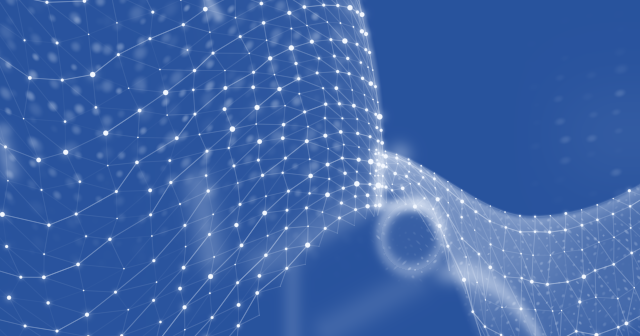
Reproduce this background procedurally as a Shadertoy shader.

```glsl
// Draws a glowing white network of linked nodes, folded into a sheet and a funnel on blue.

const vec3 BLUE = vec3(0.158, 0.324, 0.617);
const vec3 WHITE = vec3(0.95, 0.97, 1.0);
const int SHEET_COLS = 19;
const int SHEET_ROWS = 20;
const int FUNNEL_COLS = 21;
const int FUNNEL_ROWS = 7;
const float LINE_WIDTH = 0.0022;
const float NODE_RADIUS = 0.0042;
const float REACH = 0.28;   // nodes farther away than this are skipped

float hash(vec2 p) {
    vec3 q = fract(vec3(p.xyx) * 0.1031);
    q += dot(q, q.yzx + 33.33);
    return fract((q.x + q.y) * q.z);
}

vec2 jitter(vec2 id) {
    return vec2(hash(id + 17.0), hash(id + 53.0)) - 0.5;
}

float segmentDistance(vec2 p, vec2 a, vec2 b) {
    vec2 d = b - a;
    return length(p - a - d * clamp(dot(p - a, d) / max(dot(d, d), 1e-6), 0.0, 1.0));
}

float haze(float d, float width) {
    return exp(-d * d / (width * width));
}

// Large sheet: rows sag at the left, climb, then fold over at the right rim
vec2 sheetNode(vec2 id) {
    float t = id.y * 0.5 - 1.5;
    float s = min(id.x / float(SHEET_COLS - 1), 1.0);
    float rim = 1.14 - 0.0025 * (6.0 - t) * (6.0 - t);
    float x = rim - 1.3 * pow(1.0 - s, 1.6);
    float low = 0.73 - 0.23 * t + 0.013 * t * t;
    float high = 1.09 - 0.11 * t + 0.0028 * t * t;
    float climb = smoothstep(0.05 + 0.004 * t * t, 0.97 + 0.0025 * t * t, x);
    float lift = 4.0 / (2.0 + max(t, 0.0)) * pow(max(0.2 - x, 0.0), 2.0);
    float fold = 5.0 * pow(max(x - 1.0, 0.0), 2.0) * (1.0 - t / 8.0);
    return vec2(x, mix(low, high, climb) + lift - fold)
        + jitter(id) * vec2(0.06, 0.03) * (1.0 - s);
}

float funnelTop(float x) {
    return 0.355 + 0.2 * (1.0 - smoothstep(1.1, 1.58, x)) + 0.9 * pow(max(x - 1.58, 0.0), 2.0);
}

float funnelDepth(float x) {
    return 0.13 + 0.35 * smoothstep(1.22, 1.5, x);
}

vec2 funnelNode(vec2 id) {
    float s = id.x / float(FUNNEL_COLS - 1);
    float t = pow(id.y / float(FUNNEL_ROWS - 1), 1.3);
    float x = 1.12 + 0.85 * pow(s, 1.15);
    return vec2(x, funnelTop(x) - t * funnelDepth(x)) + jitter(id + 90.0) * 0.05 * t;
}

vec2 meshNode(bool funnel, vec2 id) {
    return funnel ? funnelNode(id) : sheetNode(id);
}

// Dots and their links: x holds line light, y holds node coverage
vec2 network(vec2 p, bool funnel, int cols, int rows, float pixel) {
    vec2 light = vec2(0.0);
    float width = max(LINE_WIDTH, pixel * 1.1);
    for (int j = 0; j < rows; j++)
    for (int i = 0; i < cols; i++) {
        vec2 id = vec2(i, j);
        vec2 a = meshNode(funnel, id);
        float d = length(p - a);
        if (d > REACH) continue;
        float mainRow = 1.0 - mod(id.y + 1.0, 2.0);
        float size = NODE_RADIUS * (0.25 + 0.6 * mainRow + 1.1 * pow(hash(id + 7.0), 3.0));
        if (funnel) size *= 0.75;
        light.y = max(light.y, 1.0 - smoothstep(size - pixel * 0.5, size + pixel, d));
        light.x += 0.25 * haze(d, size * 2.5);
        float nearby = mix(0.35, 1.0, smoothstep(0.2, 0.95, a.x));
        for (int k = 0; k < 3; k++) {
            vec2 link = k == 0 ? vec2(1, 0) : k == 1 ? vec2(0, 1) : vec2(1, 1);
            float strength = k == 0 ? mix(0.13 * nearby, 0.48, mainRow) : 0.23 * nearby;
            strength *= 0.3 + 0.75 * hash(id + float(k) * 31.0);
            float e = segmentDistance(p, a, meshNode(funnel, id + link));
            light.x += strength * (1.0 - smoothstep(0.0, width, e));
        }
    }
    return light;
}

// Soft out-of-focus dots, one per cell
float bokeh(vec2 p, float cell, float seed) {
    vec2 q = p / cell;
    vec2 id = floor(q) + seed;
    float d = length(fract(q) - 0.5 - jitter(id) * 0.3);
    float radius = 0.2 + 0.14 * hash(id + 5.0);
    return (1.0 - smoothstep(radius * 0.1, radius, d)) * hash(id + 11.0);
}

// Blurred bands and clouds behind the mesh
float backdrop(vec2 p) {
    vec2 bent = p + vec2(0.0, 0.08 * sin(p.x * 5.0));
    float upperLeft = (1.0 - smoothstep(0.95, 1.12, p.x)) * smoothstep(0.15, 0.65, p.y);
    float light = upperLeft * (0.4 * bokeh(bent, 0.065, 3.0) + 0.25 * bokeh(bent + 0.03, 0.1, 40.0));
    float farRight = smoothstep(1.5, 1.85, p.x) * haze(p.y - 0.6, 0.17);
    vec2 slanted = vec2(p.x * 0.7, p.y - 0.15 * p.x);
    light += farRight * (0.05 + 0.25 * bokeh(slanted, 0.06, 70.0));

    float rim = 1.14 - 0.36 * pow(max(p.y - 0.57, 0.0), 2.0) - p.x;
    float besideRim = smoothstep(-0.008, 0.012, rim) * smoothstep(0.35, 0.42, p.y + rim * 0.6);
    light += besideRim * (0.26 * exp(-rim * 22.0) + 0.09 * exp(-rim * 4.0));

    // Funnel body, densest at the waist and along its upper edge
    float below = funnelTop(p.x) - p.y;
    float depth = funnelDepth(p.x);
    float inside = smoothstep(-0.008, 0.015, below) * (1.0 - smoothstep(depth * 0.65, depth * 1.1, below));
    inside *= smoothstep(1.11, 1.15, p.x);
    float waist = 1.0 - smoothstep(1.25, 1.55, p.x);
    float core = haze(length((p - vec2(1.52, 0.25)) / vec2(1.3, 1.0)), 0.14);
    light += inside * (0.16 + 0.4 * exp(-below * 28.0) + 0.3 * waist + 0.22 * core);
    light += inside * 0.35 * bokeh(p + 0.01 * sin(p.yx * 40.0), 0.024, 120.0);

    // Ring below the waist, with the arch that runs on from it
    vec2 around = p - vec2(1.225, 0.295);
    float ring = length(around / vec2(0.95, 1.05)) - 0.095;
    float speckle = bokeh(p + 0.012 * sin(p.yx * 45.0), 0.022, 200.0);
    float upper = smoothstep(-0.02, 0.09, around.y);
    light += haze(ring, 0.022) * (0.38 + 0.35 * upper + 0.4 * speckle);
    light += step(ring, 0.0) * (0.08 + 0.2 * speckle * smoothstep(-0.08, 0.08, around.x));
    float arch = 0.19 - 3.2 * pow(max(p.x - 1.36, 0.0), 2.0) - p.y;
    light += 0.55 * haze(arch, 0.035) * smoothstep(1.26, 1.36, p.x) * (1.0 - smoothstep(1.58, 1.66, p.x));

    light += 0.6 * haze(segmentDistance(p, vec2(1.125, 0.55), vec2(1.13, 0.4)), 0.02);
    light += 0.5 * haze(segmentDistance(p, vec2(1.13, 0.39), vec2(1.25, 0.39)), 0.02);
    light += 0.35 * haze(length(p - vec2(1.19, 0.54)), 0.035);
    light += 0.25 * haze(segmentDistance(p, vec2(0.59, 0.45), vec2(0.63, 0.24)), 0.045);
    light += 0.18 * haze(segmentDistance(p, vec2(0.78, 0.22), vec2(1.05, 0.38)), 0.05);
    light += 0.5 * haze(segmentDistance(p, vec2(0.62, 1.0), vec2(0.65, 0.95)), 0.016);
    light += 0.3 * haze(segmentDistance(p, vec2(0.0, 0.6), vec2(0.03, 0.49)), 0.028);
    light += 0.14 * haze(segmentDistance(p, vec2(0.87, 0.2), vec2(0.87, 0.0)), 0.03);
    light += 0.12 * haze(segmentDistance(p, vec2(0.98, 0.02), vec2(1.23, 0.16)), 0.05);
    return light;
}

void mainImage(out vec4 fragColor, in vec2 fragCoord) {
    float pixel = 1.0 / iResolution.y;
    vec2 p = fragCoord * pixel;
    vec2 mesh = vec2(0.0);
    if (p.x < 1.3) mesh += network(p, false, SHEET_COLS, SHEET_ROWS, pixel);
    if (p.x > 1.0) mesh += network(p, true, FUNNEL_COLS, FUNNEL_ROWS - 1, pixel);
    float glow = 1.0 - exp(-backdrop(p) - mesh.x);
    vec3 color = mix(BLUE, WHITE, glow);
    fragColor = vec4(mix(color, WHITE, clamp(mesh.y, 0.0, 1.0)), 1.0);
}
```
